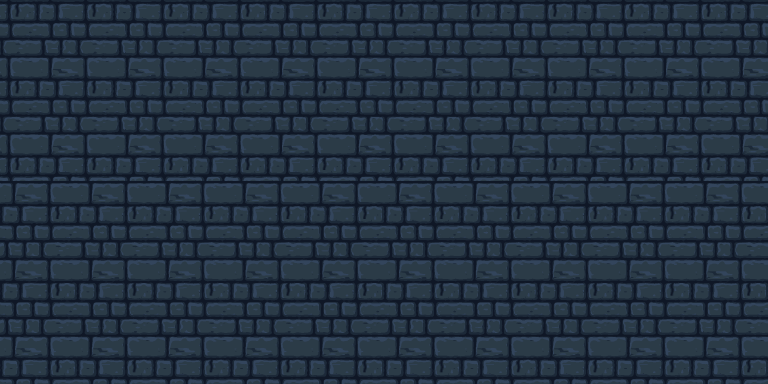
Give the GLSL for this texture, as a Shadertoy shader.

```glsl
// A dark blue stone wall: a square tile of four brick courses, ten across and five down.
// The wall is laid in two bands, the lower one shifted sideways and restarted at a seam.
// Each stone is a rounded box with a shaded foot, a ragged lit rim and worn streaks.

float hash(vec2 p) {
    return fract(sin(dot(p, vec2(127.1, 311.7))) * 43758.5453);
}

// Value noise that wraps once per tile; cells is the number of lattice cells.
float tileNoise(vec2 p, vec2 cells) {
    p *= cells;
    vec2 i = floor(p), f = fract(p);
    f = f * f * (3.0 - 2.0 * f);
    vec2 a = mod(i, cells), b = mod(i + 1.0, cells);
    return mix(mix(hash(a), hash(vec2(b.x, a.y)), f.x),
               mix(hash(vec2(a.x, b.y)), hash(b), f.x), f.y);
}

float roundedBox(vec2 p, vec2 halfSize, float radius) {
    vec2 q = abs(p) - halfSize + radius;
    return length(max(q, 0.0)) + min(max(q.x, q.y), 0.0) - radius;
}

// Colour of one point of the tile, y running downward.
vec3 stoneTile(vec2 p) {
    const vec3 mortar = vec3(0.06, 0.09, 0.15);
    const vec3 shade = vec3(0.11, 0.16, 0.22);
    const vec3 face = vec3(0.17, 0.23, 0.28);
    const vec3 light = vec3(0.20, 0.27, 0.36);

    // Course heights, then the offset and two inner joints of each course.
    float courseTop[5] = float[5](0.0, 0.30, 0.55, 0.77, 1.0);
    vec3 joints[4] = vec3[4](vec3(0.0, 0.54, 1.0), vec3(0.0, 0.374, 0.626),
                             vec3(0.026, 0.53, 0.764), vec3(-0.09, 0.54, 0.77));
    int course = int(p.y >= 0.30) + int(p.y >= 0.55) + int(p.y >= 0.77);
    vec3 joint = joints[course];

    // Position within the stone.
    float x = fract(p.x - joint.x);
    float left = x < joint.y ? 0.0 : (x < joint.z ? joint.y : joint.z);
    float right = x < joint.y ? joint.y : (x < joint.z ? joint.z : 1.0);
    vec2 lo = vec2(left, courseTop[course]);
    vec2 hi = vec2(right, courseTop[course + 1]);
    vec2 local = vec2(x, p.y) - 0.5 * (lo + hi);
    vec2 halfSize = 0.5 * (hi - lo) - 0.013;

    float coarse = tileNoise(p, vec2(17.0)) - 0.5;
    float fine = tileNoise(p, vec2(31.0)) - 0.5;
    float outline = roundedBox(local, halfSize, 0.035) + 0.012 * fine;
    float body = roundedBox(local + vec2(0.004, 0.008), halfSize - 0.018, 0.03) + 0.022 * coarse;
    float rim = roundedBox(local - vec2(0.008, 0.012), halfSize - 0.028, 0.03)
              + 0.05 * coarse + 0.02 * fine;

    // A crack splits the first stone of the second course.
    if (course == 1 && left == 0.0 && p.y < 0.48) {
        float crack = abs(x - 0.11 + 0.035 * coarse);
        outline = max(outline, 0.010 - crack);
        body = max(body, 0.022 - crack);
    }

    // Worn streaks, with a few dark scratches beside them.
    float streak = tileNoise(p + vec2(0.03, 0.0), vec2(11.0, 29.0));
    float scratch = tileNoise(p + vec2(0.03, 0.014), vec2(13.0, 27.0));
    vec3 color = face;
    if (scratch > 0.90) color = shade;
    if (rim > 0.0 || streak > 0.87) color = light;
    if (body > 0.0) color = shade;
    if (outline > 0.0) color = mortar;
    return color;
}

// The whole wall, measured in tiles from its upper left corner.
vec3 wall(vec2 p) {
    const float seam = 2.37;
    vec2 start = p.y < seam ? vec2(0.115, 0.735) : vec2(0.64, seam);
    vec3 color = stoneTile(fract(p - start));
    return abs(p.y - seam) < 0.013 ? vec3(0.06, 0.09, 0.15) : color;
}

void mainImage(out vec4 fragColor, in vec2 fragCoord) {
    // Average a 3 by 3 grid of samples to smooth every edge.
    vec3 sum = vec3(0.0);
    for (int j = 0; j < 3; j++) {
        for (int i = 0; i < 3; i++) {
            vec2 offset = (vec2(i, j) - 1.0) / 3.0;
            vec2 uv = (fragCoord + offset) / iResolution.xy;
            sum += wall(vec2(10.0 * uv.x, 5.0 * (1.0 - uv.y)));
        }
    }
    fragColor = vec4(sum / 9.0, 1.0);
}
```
